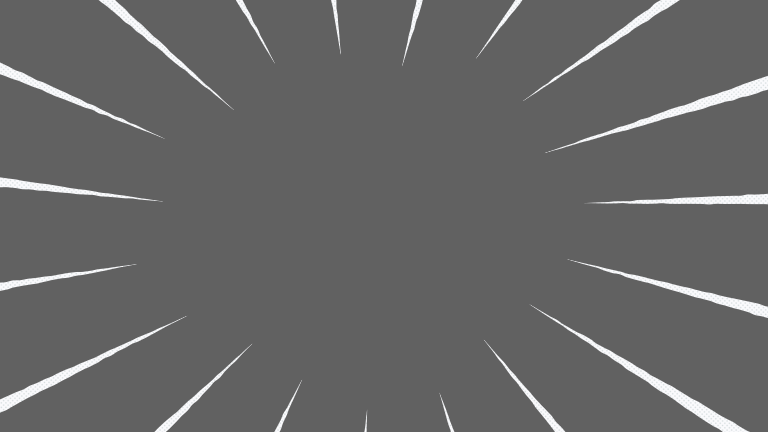
Reproduce this background procedurally as a Shadertoy shader.

```glsl
#define RAY_COUNT 19
#define CENTER_OFFSET vec2(-0.030, -0.002)
#define FIRST_ANGLE 0.026
#define SQUASH 0.84
#define SWIRL 0.021
#define TAPER_SIDE 0.056
#define TAPER_UPRIGHT 0.095
#define ROUGHNESS 0.0024
#define DOT_PITCH 0.0105
#define BACKDROP vec3(0.38)
#define PAPER vec3(0.98, 0.98, 0.99)
#define DOT_INK vec3(0.78, 0.82, 0.82)

// Inner radius of each ray, in canvas heights
const float innerRadius[RAY_COUNT] = float[RAY_COUNT](
    0.492, 0.426, 0.440, 0.437, 0.354, 0.380, 0.417, 0.400, 0.509, 0.481,
    0.551, 0.481, 0.400, 0.407, 0.444, 0.435, 0.384, 0.417, 0.463);

float hash(vec2 p) {
    return fract(sin(dot(p, vec2(127.1, 311.7))) * 4375.85);
}

// Smooth noise along a ray, one row per edge
float edgeNoise(float along, float row) {
    float cell = floor(along);
    float blend = smoothstep(0.0, 1.0, along - cell);
    return mix(hash(vec2(cell, row)), hash(vec2(cell + 1.0, row)), blend) - 0.5;
}

// Coverage of one tapered ray with rough edges
float rayCoverage(vec2 p, int index, float pixel) {
    float angle = FIRST_ANGLE + 6.28319 * float(index) / float(RAY_COUNT);
    vec2 dir = normalize(vec2(cos(angle), SQUASH * sin(angle)));
    float along = dot(p, dir) - innerRadius[index];
    float across = dot(p, vec2(-dir.y, dir.x)) - SWIRL;

    float taper = mix(TAPER_SIDE, TAPER_UPRIGHT, pow(abs(dir.y), 4.0));
    float row = 2.0 * float(index) + step(0.0, across);
    float rough = ROUGHNESS * edgeNoise(along * 55.0, row)
                * smoothstep(0.0, 0.12, along);
    float halfWidth = 0.5 * taper * max(along, 0.0) + rough;
    float body = clamp((halfWidth - abs(across)) / pixel + 0.5, 0.0, 1.0);
    return body * smoothstep(0.0, 2.0 * pixel, along);
}

// Staggered halftone dots
float halftone(vec2 p, float pixel) {
    vec2 grid = mat2(1.0, 1.0, -1.0, 1.0) * p / DOT_PITCH;
    float radius = length(fract(grid) - 0.5) * DOT_PITCH * 0.7071;
    return 1.0 - smoothstep(-pixel, pixel, radius - 0.0013);
}

void mainImage(out vec4 fragColor, in vec2 fragCoord) {
    float pixel = 1.0 / iResolution.y;
    vec2 p = (fragCoord - 0.5 * iResolution.xy) * pixel - CENTER_OFFSET;

    float coverage = 0.0;
    for (int i = 0; i < RAY_COUNT; i++) {
        coverage = max(coverage, rayCoverage(p, i, pixel));
    }

    vec3 rayColor = mix(PAPER, DOT_INK, 0.8 * halftone(p, pixel));
    fragColor = vec4(mix(BACKDROP, rayColor, coverage), 1.0);
}
```
